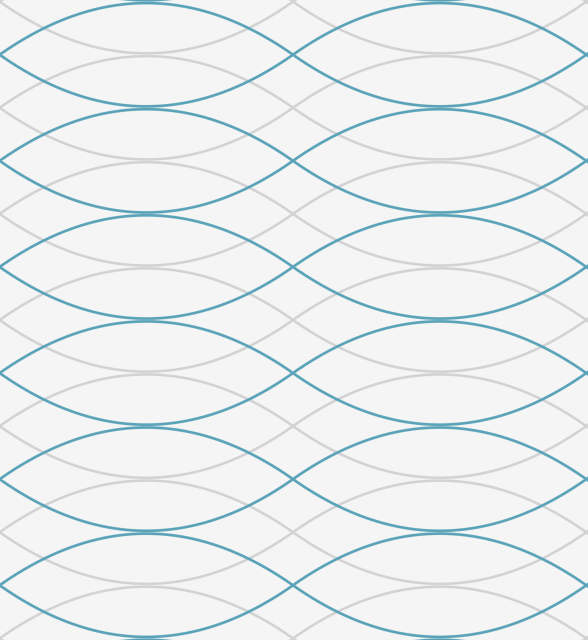
A WebGL 2 fragment shader for this pattern:

```glsl
#version 300 es
precision highp float;
// Stacked lens outlines in blue over a half-step shifted layer in pale grey.

uniform vec2 u_resolution;
out vec4 fragColor;

// Coverage of a line of the given half width at distance d.
float stroke(float d, float halfWidth) {
    float pixel = 1.0 / u_resolution.y;
    return smoothstep(-0.75, 0.75, (halfWidth - abs(d)) / pixel);
}

// Grid of lenses, each bounded by two parabolic arcs; tips meet at x = 0.
float lensGrid(vec2 p, float halfWidth) {
    vec2 cell = vec2(0.4583, 0.1658);
    float t = 2.0 * fract(p.x / cell.x) - 1.0;
    float y = abs(fract(p.y / cell.y + 0.5) - 0.5) * cell.y;

    // Arc height and slope, to turn vertical offset into distance
    float rise = 0.0807;
    float arc = rise * (1.0 - t * t);
    float slope = 4.0 * rise * t / cell.x;
    float scale = inversesqrt(1.0 + slope * slope);

    // Own arc and the facing arc of the next lens
    float own = stroke((y - arc) * scale, halfWidth);
    float next = stroke((cell.y - y - arc) * scale, halfWidth);
    return 1.0 - (1.0 - own) * (1.0 - next);
}

void main() {
    vec2 p = (gl_FragCoord.xy - 0.5 * u_resolution) / u_resolution.y;
    p.x += 0.0016;

    vec3 paper = vec3(0.961);
    vec3 grey = vec3(0.825, 0.825, 0.83);
    vec3 blue = vec3(0.35, 0.635, 0.72);

    vec3 color = mix(paper, grey, lensGrid(p, 0.002));
    color = mix(color, blue, lensGrid(p + vec2(0.0, 0.0829), 0.0021));
    fragColor = vec4(color, 1.0);
}
```
